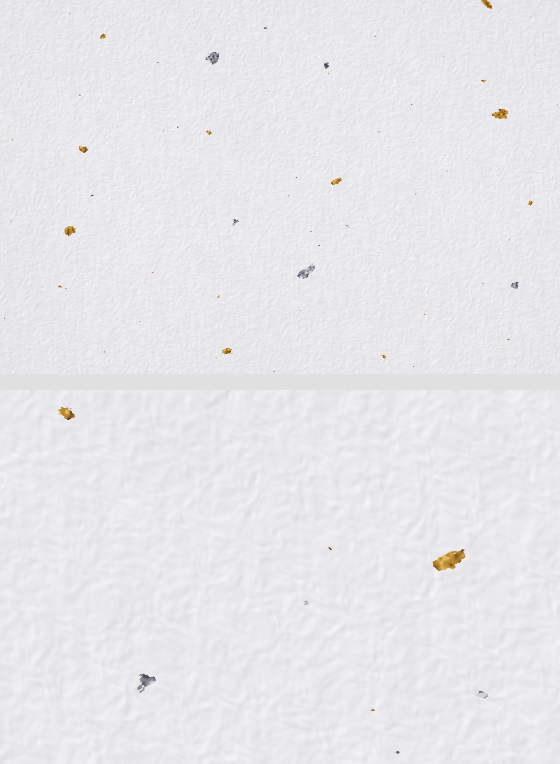
Top, the full canvas; bottom, a detail of the centre.
Reproduce this texture procedurally as a Shadertoy shader.

```glsl
const vec3 PAPER = vec3(0.912, 0.906, 0.921);
const vec3 GOLD_DARK = vec3(0.40, 0.25, 0.05);
const vec3 GOLD_MID = vec3(0.71, 0.51, 0.16);
const vec3 GOLD_LIGHT = vec3(0.90, 0.72, 0.36);
const vec3 SILVER_DARK = vec3(0.27, 0.27, 0.32);
const vec3 SILVER_MID = vec3(0.53, 0.53, 0.58);
const vec3 SILVER_LIGHT = vec3(0.82, 0.82, 0.86);

const int FLAKE_COUNT = 56;
const float MIN_RADIUS = 0.0020;
const float MAX_RADIUS = 0.0250;
const float SIZE_FALLOFF = 5.0;
const float SILVER_SHARE = 0.36;
const float FOIL_FREQ = 170.0;
const float GRAIN_FREQ = 140.0;
const float GRAIN_DEPTH = 0.065;
const float WEAVE_DEPTH = 0.022;
const float VIGNETTE = 0.016;

float hash(vec2 p) {
    vec3 q = fract(vec3(p.xyx) * 0.1031);
    q += dot(q, q.yzx + 33.33);
    return fract((q.x + q.y) * q.z);
}

float noise(vec2 p) {
    vec2 i = floor(p);
    vec2 f = fract(p);
    f = f * f * (3.0 - 2.0 * f);
    float low = mix(hash(i), hash(i + vec2(1, 0)), f.x);
    float high = mix(hash(i + vec2(0, 1)), hash(i + vec2(1, 1)), f.x);
    return mix(low, high, f.y);
}

mat2 rotation(float angle) {
    float c = cos(angle), s = sin(angle);
    return mat2(c, s, -s, c);
}

// Fibrous height field, warped so the grain does not follow the lattice
float paperHeight(vec2 p) {
    vec2 warp = vec2(noise(p * 45.0), noise(p * 45.0 + 70.0)) * 0.012;
    vec2 q = rotation(0.5) * (p + warp) * GRAIN_FREQ;
    return 0.65 * noise(q) + 0.35 * noise(q * 1.9 + 31.0);
}

vec3 paperColor(vec2 p, vec2 uv) {
    vec2 lightStep = vec2(-0.6, 0.8) * 0.6 / GRAIN_FREQ;
    float relief = paperHeight(p) - paperHeight(p + lightStep);
    float weave = noise(p * vec2(150.0, 32.0) + 9.0) - 0.5;
    float cloud = noise(p * 3.0 + 4.0) - 0.5;
    vec2 edge = uv - 0.5;
    float shade = GRAIN_DEPTH * relief + WEAVE_DEPTH * weave
                + 0.008 * cloud - VIGNETTE * (dot(edge, edge) * 2.0 - 0.3);
    return PAPER + shade;
}

// Signed distance to a torn, flattened scrap of foil
float flakeDistance(vec2 p, float radius, float seed) {
    vec2 q = rotation((hash(vec2(seed, 5.0)) - 0.5) * 1.6) * p;
    q.y /= mix(0.45, 0.8, hash(vec2(seed, 6.0)));
    vec2 local = q / radius;
    float lobes = noise(local * 1.4 + seed * 7.3) - 0.5;
    float tears = noise(local * 4.0 + seed * 3.1) - 0.5;
    return length(q) - radius * (0.78 + 0.9 * lobes + 0.4 * tears);
}

vec3 foilColor(vec2 p, bool silver) {
    float glint = 0.6 * noise(p * FOIL_FREQ) + 0.4 * noise(p * FOIL_FREQ * 1.8 + 17.0);
    vec3 dark = silver ? SILVER_DARK : GOLD_DARK;
    vec3 middle = silver ? SILVER_MID : GOLD_MID;
    vec3 light = silver ? SILVER_LIGHT : GOLD_LIGHT;
    vec3 color = mix(dark, middle, smoothstep(0.2, 0.5, glint));
    return mix(color, light, smoothstep(0.52, 0.8, glint));
}

void mainImage(out vec4 fragColor, in vec2 fragCoord) {
    vec2 uv = fragCoord / iResolution.xy;
    vec2 p = fragCoord / iResolution.y;
    float aspect = iResolution.x / iResolution.y;
    float pixel = 1.0 / iResolution.y;
    vec3 color = paperColor(p, uv);

    // Even but irregular scatter, from large scraps down to specks
    for (int i = 0; i < FLAKE_COUNT; i++) {
        float id = float(i);
        float rank = id / float(FLAKE_COUNT);
        float radius = MIN_RADIUS + (MAX_RADIUS - MIN_RADIUS) * pow(1.0 - rank, SIZE_FALLOFF);
        vec2 jitter = vec2(hash(vec2(id, 1.0)), hash(vec2(id, 2.0))) - 0.5;
        vec2 center = fract(vec2(0.7549, 0.5698) * (id + 1.0) + 0.12 * jitter + 0.08);
        vec2 offset = p - center * vec2(aspect, 1.0);
        if (dot(offset, offset) > 6.0 * radius * radius + 9.0 * pixel * pixel) continue;

        float d = flakeDistance(offset, radius, id + 1.0);
        float cover = 1.0 - smoothstep(-0.8 * pixel, 0.8 * pixel, d);
        bool silver = hash(vec2(id, 3.0)) < SILVER_SHARE;
        color = mix(color, foilColor(p, silver), cover * 0.95);
    }
    fragColor = vec4(clamp(color, 0.0, 1.0), 1.0);
}
```
